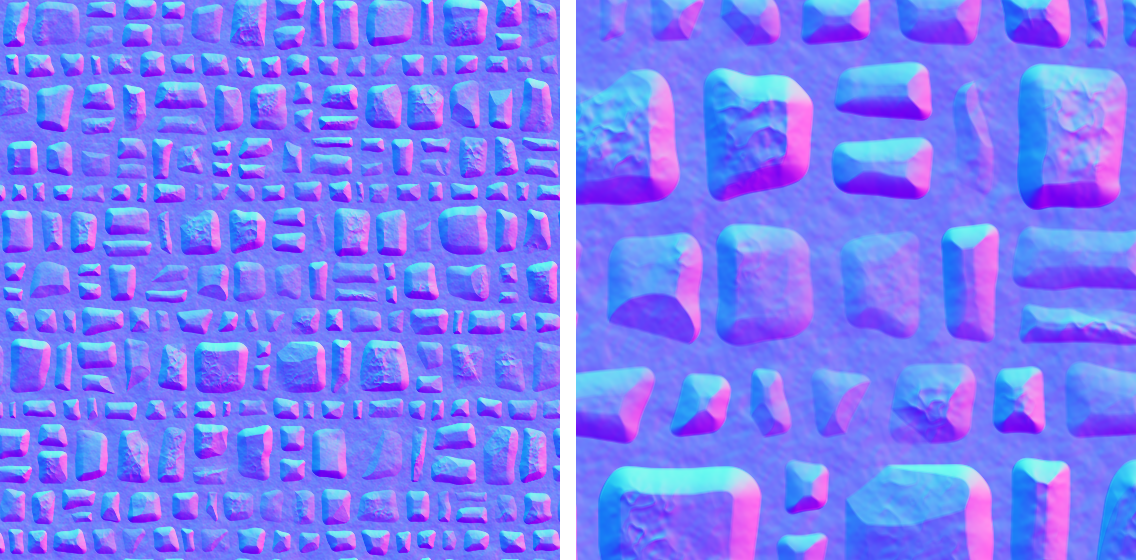
Left, the full canvas; right, a detail of the centre.
Reproduce this texture map procedurally as a Shadertoy shader.

```glsl
// Tangent-space normal map of a rubble wall: rough stones laid in uneven courses.
// A height field is built from jittered rows and columns of tapered, domed blocks;
// its slope is then encoded as colour (red = rightward, green = upward).

const float COURSES = 13.0;
const vec2 FLAT_TONE = vec2(0.455, 0.48);
const float BLUE_TONE = 0.985;

vec4 hash4(vec2 p) {
    vec4 q = fract(p.xyxy * vec4(0.1031, 0.1030, 0.0973, 0.1099));
    q += dot(q, q.wzxy + 33.33);
    return fract((q.xxyz + q.yzzw) * q.zywx);
}

float noise(vec2 p) {
    vec2 i = floor(p), f = fract(p);
    f = f * f * f * (f * (f * 6.0 - 15.0) + 10.0);
    float bottom = mix(hash4(i).x, hash4(i + vec2(1, 0)).x, f.x);
    float top = mix(hash4(i + vec2(0, 1)).x, hash4(i + vec2(1, 1)).x, f.x);
    return mix(bottom, top, f.y);
}

float fbm(vec2 p) {
    float sum = 0.0, amp = 0.53;
    for (int i = 0; i < 3; i++) {
        sum += amp * noise(p);
        p = mat2(1.6, 1.2, -1.2, 1.6) * p + 17.0;
        amp *= 0.5;
    }
    return sum;
}

// Position of the i-th jittered divider, wrapping after count dividers
float divider(float i, float count, float jitter, float seed) {
    return (i + jitter * (hash4(vec2(mod(i, count), seed)).x - 0.5)) / count;
}

// Interval that holds x: lower end, upper end, index
vec3 span(float x, float count, float jitter, float seed) {
    float i = floor(x * count);
    if (x < divider(i, count, jitter, seed)) i -= 1.0;
    else if (x > divider(i + 1.0, count, jitter, seed)) i += 1.0;
    return vec3(divider(i, count, jitter, seed),
                divider(i + 1.0, count, jitter, seed), mod(i, count));
}

float roundedBox(vec2 p, vec2 halfSize, float radius) {
    vec2 d = abs(p) - halfSize + radius;
    return length(max(d, 0.0)) + min(max(d.x, d.y), 0.0) - radius;
}

// Height of one stone centred at the origin; returns height and coverage
vec2 stone(vec2 p, vec2 halfSize, vec4 shape, vec4 face) {
    // Taper the sides so that no block is a true rectangle
    vec2 q = clamp(p / halfSize, -1.0, 1.0);
    vec2 taper = (shape.xy - 0.5) * 0.55;
    vec2 size = halfSize * (1.0 - 0.5 * (abs(taper) + taper * q.yx));
    float small = min(size.x, size.y);
    float d = roundedBox(p, size, small * 0.45);

    // Steep rim, domed and tilted face
    float bevel = min(0.014, small * 0.8);
    float t = clamp(-d / bevel, 0.0, 1.0);
    float strength = mix(0.3, 1.0, smoothstep(0.05, 0.6, shape.z));
    float rim = 0.62 * bevel * strength;
    float crown = 0.24 * small * strength;
    vec2 tilt = (face.xy - 0.5) * 0.55 * strength;
    float h = rim * t * (2.0 - t) + t * (crown * (1.0 - 0.5 * dot(q, q)) + dot(tilt, p));

    // Some faces are cut by a slanted facet
    if (shape.w > 0.55) {
        float angle = 6.2832 * face.z;
        float cut = 0.3 * face.w * small - dot(vec2(cos(angle), sin(angle)), p);
        h = min(h, rim + crown + 0.5 * cut);
    }
    return vec2(max(h, 0.0), t);
}

float wallHeight(vec2 uv) {
    // Wavy courses and ragged outlines
    vec2 p = uv + 0.010 * (vec2(noise(uv * 13.0), noise(uv * 13.0 + 50.0)) - 0.5);
    p += 0.0035 * (vec2(noise(uv * 55.0 + 9.0), noise(uv * 55.0 + 80.0)) - 0.5);

    vec3 row = span(p.y, COURSES, 0.66, 3.0);
    float rowHeight = row.y - row.x;
    vec3 col = span(p.x, floor(10.0 + 0.5 / rowHeight), 0.68, row.z + 20.0);
    vec2 lo = vec2(col.x, row.x), hi = vec2(col.y, row.y);
    vec2 id = vec2(col.z, row.z);

    // Some cells of tall courses hold two stacked stones
    vec4 pick = hash4(id + 61.0);
    if (rowHeight > 0.06 && pick.x < 0.36) {
        float cut = mix(lo.y, hi.y, mix(0.36, 0.64, pick.y));
        if (p.y < cut) hi.y = cut;
        else { lo.y = cut; id += 200.0; }
    }
    vec4 shape = hash4(id + 7.0), face = hash4(id + 131.0);
    vec2 halfSize = 0.5 * (hi - lo) - mix(0.003, 0.0065, pick.z);
    halfSize = max(halfSize * mix(vec2(0.88), vec2(1.0), face.wz), 0.004);
    vec2 block = stone(p - 0.5 * (lo + hi), halfSize, shape, face);

    // Fine sandy mortar, with chipped patches on the stones
    float grain = fbm(uv * 75.0);
    float chips = 1.0 - abs(2.0 * fbm(uv * 62.0 + 31.0) - 1.0);
    float patchy = smoothstep(0.42, 0.72, noise(uv * 17.0 + 5.0));
    return block.x + 0.0022 * grain + 0.004 * noise(uv * 22.0)
         + block.y * chips * mix(0.0007, 0.0048, patchy);
}

void mainImage(out vec4 fragColor, in vec2 fragCoord) {
    vec2 uv = fragCoord / iResolution.xy;
    vec2 e = vec2(0.0011, 0.0);
    vec2 slope = vec2(wallHeight(uv - e.xy) - wallHeight(uv + e.xy),
                      wallHeight(uv - e.yx) - wallHeight(uv + e.yx)) / (2.0 * e.x);
    vec2 n = slope * inversesqrt(1.0 + dot(slope, slope));

    // Leftward slopes read weaker than rightward ones
    n.x *= n.x > 0.0 ? 1.15 : 0.75;
    vec3 colour = vec3(FLAT_TONE + 0.54 * n, BLUE_TONE - 0.05 * dot(n, n));
    fragColor = vec4(clamp(colour, 0.0, 1.0), 1.0);
}
```
